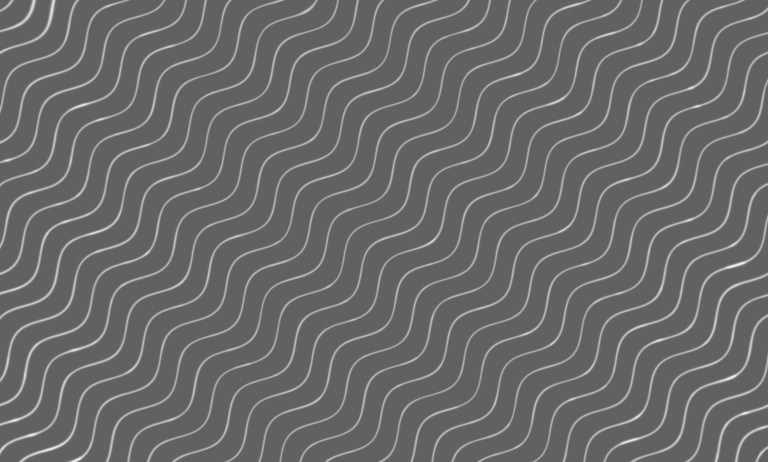
Write a WebGL 1 fragment shader that draws this pattern.

```glsl
precision highp float;
// Diagonal stack of thin pale wavy lines on grey, with uneven ink and bright glints.
uniform vec2 u_resolution;

// All lengths are fractions of the canvas height.
#define WAVE_LENGTH 0.2115
#define AMPLITUDE 0.0214
#define SPACING 0.0487
#define SKEW 0.038
#define ANGLE 0.829
#define ANCHOR vec2(0.816, 0.5216)
#define LINE_SIGMA 0.00148
#define GROUND 0.38
#define INK 0.96
#define INK_STRENGTH 0.5
#define GLINT 0.45

float hash(vec2 p) {
  return fract(sin(dot(p, vec2(12.99, 78.23))) * 4375.85);
}

// Smooth noise along one line; every row has its own sequence.
float rowNoise(float along, float row) {
  float cell = floor(along);
  float t = fract(along);
  t = t * t * (3.0 - 2.0 * t);
  return mix(hash(vec2(cell, row)), hash(vec2(cell + 1.0, row)), t);
}

float spot(vec2 p, vec2 center, float radius) {
  vec2 d = (p - center) / radius;
  return exp(-dot(d, d));
}

void main() {
  vec2 pos = gl_FragCoord.xy / u_resolution.y;
  float pixel = 1.0 / u_resolution.y;

  // Axes along and across the lines.
  vec2 dir = vec2(cos(ANGLE), sin(ANGLE));
  vec2 rel = pos - ANCHOR;
  float across = dot(rel, vec2(-dir.y, dir.x));
  float along = dot(rel, dir) + SKEW * across;

  // Distance to the nearest sine line.
  float k = 6.28319 / WAVE_LENGTH;
  float phase = k * along;
  float offset = (across + AMPLITUDE * sin(phase)) / SPACING;
  float row = floor(offset + 0.5);
  float slope = AMPLITUDE * k * cos(phase);
  float dist = (offset - row) * SPACING / sqrt(1.0 + slope * slope);

  // Wear: stronger ink toward the lower sides, frayed patches at the top.
  float aspect = u_resolution.x / u_resolution.y;
  float side = abs(pos.x / aspect - 0.5) * 2.0;
  float wear = smoothstep(0.3, 1.0, side) * (1.1 - 0.7 * pos.y);
  float fray = spot(pos, vec2(0.08, 0.985), 0.06)
             + 0.8 * spot(pos, vec2(0.665, 0.98), 0.022);

  // Slow ink variation, and short glints mostly on the flatter stretches.
  float ink = rowNoise(along / 0.045, row);
  float flatPart = 0.5 + 0.5 * cos(phase - 0.4);
  float glint = pow(rowNoise(along / 0.022 + 31.0, row + 57.0), 5.0);
  glint *= mix(0.25, 1.0, flatPart * flatPart) * (0.6 + 0.7 * wear);

  float sigma = LINE_SIGMA * (0.85 + 0.25 * ink + 0.35 * glint + 0.3 * wear + 0.9 * fray);
  sigma = sqrt(sigma * sigma + 0.09 * pixel * pixel);
  float strength = INK_STRENGTH + 0.16 * (ink - 0.3) + GLINT * glint
                 + 0.12 * wear + 0.3 * fray;
  float line = exp(-0.5 * dist * dist / (sigma * sigma));

  float grey = mix(GROUND, INK, line * min(strength, 1.0));
  gl_FragColor = vec4(vec3(grey), 1.0);
}
```
